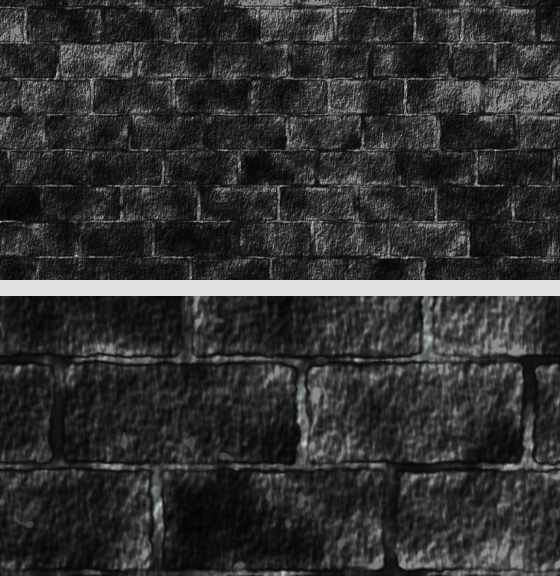
Top: the whole. Bottom: its middle third, enlarged.
A Shadertoy shader for this texture:

```glsl
const vec2 BRICK = vec2(0.2786, 0.1276);     // pitch of one brick, canvas heights
const float TOP_OFFSET = 0.026;              // first bed joint below the top edge
const float FIRST_SHIFT = 0.30;              // joint phase of the first full course
const float COURSE_SHIFT = 0.45;             // extra phase for each course below
const float JOINT_JITTER = 0.08;
const float SHORT_BRICK_CUT = 0.40;          // length lost by the short bricks
const vec2 HALF_JOINT = vec2(0.0085, 0.0058);
const float CORNER = 0.007;
const float WOBBLE = 0.0045;
const float EDGE_ROUGHNESS = 0.004;
const float BRICK_TONE = 0.130;
const float BRICK_VARIATION = 0.95;
const float BLOTCH = 1.25;
const float BROAD_SHADE = 1.1;
const float RELIEF = 0.85;
const float EDGE_WEAR = 0.85;
const vec3 GAP_COLOR = vec3(0.030, 0.031, 0.031);
const vec3 MORTAR_COLOR = vec3(0.46, 0.485, 0.48);
const vec3 CHIP_COLOR = vec3(0.44, 0.445, 0.44);

vec2 hash2(vec2 p) {
    vec3 h = fract(p.xyx * vec3(0.1031, 0.1030, 0.0973));
    h += dot(h, h.yzx + 33.33);
    return fract((h.xx + h.yz) * h.zy);
}

vec2 gradient(vec2 cell) {
    float angle = 6.28319 * hash2(cell).x;
    return vec2(cos(angle), sin(angle));
}

float gradientNoise(vec2 p) {
    vec2 i = floor(p), f = p - i;
    vec2 w = f * f * f * (f * (f * 6.0 - 15.0) + 10.0);
    vec2 e = vec2(0.0, 1.0);
    float low = mix(dot(gradient(i), f), dot(gradient(i + e.yx), f - e.yx), w.x);
    float high = mix(dot(gradient(i + e), f - e), dot(gradient(i + e.yy), f - e.yy), w.x);
    return mix(low, high, w.y);
}

float fbm(vec2 p) {
    float sum = 0.0, amplitude = 1.0;
    for (int i = 0; i < 3; i++) {
        sum += amplitude * gradientNoise(p);
        p = p * 2.03 + 17.7;
        amplitude *= 0.55;
    }
    return sum;
}

// Position of a head joint along its course, in brick lengths
float headJoint(float course, float id) {
    float jitter = JOINT_JITTER * (hash2(vec2(id, course) + 51.0).x - 0.5);
    float cut = course < 2.0 && id > 5.5 ? SHORT_BRICK_CUT : 0.0;
    return id + jitter - cut;
}

float roundedBox(vec2 p, vec2 halfSize, float radius) {
    vec2 q = abs(p) - halfSize + radius;
    return length(max(q, 0.0)) + min(max(q.x, q.y), 0.0) - radius;
}

// Signed distance to the brick face in x, brick identity in yz
vec3 brickWall(vec2 p) {
    float v = (1.0 - p.y - TOP_OFFSET) / BRICK.y;
    float course = floor(v);
    float u = p.x / BRICK.x - FIRST_SHIFT - COURSE_SHIFT * course;
    float id = floor(u) + 1.0;
    if (u < headJoint(course, id)) id -= 1.0;
    if (u < headJoint(course, id)) id -= 1.0;
    float left = headJoint(course, id), right = headJoint(course, id + 1.0);
    vec2 local = vec2(u - 0.5 * (left + right), v - course - 0.5) * BRICK;
    vec2 halfSize = 0.5 * vec2(right - left, 1.0) * BRICK - HALF_JOINT;
    return vec3(roundedBox(local, halfSize, CORNER), id, course);
}

// Rough face with slight upright grooves
float surfaceHeight(vec2 p) {
    return fbm(p * vec2(72.0, 40.0)) + 0.6 * gradientNoise(p * vec2(150.0, 110.0));
}

void mainImage(out vec4 fragColor, in vec2 fragCoord) {
    vec2 p = fragCoord / iResolution.y;
    float pixel = 1.0 / iResolution.y;

    // Uneven courses and ragged edges
    vec2 warp = vec2(gradientNoise(p * 19.0), gradientNoise(p * 15.0 + 40.0));
    vec3 brick = brickWall(p + WOBBLE * warp);
    float d = brick.x + EDGE_ROUGHNESS * fbm(p * 45.0 + 9.0);
    vec2 random = hash2(brick.yz + 23.0);

    // Brick face: blotches, side-lit relief, worn rim
    float height = surfaceHeight(p);
    float relief = height - surfaceHeight(p + vec2(-0.003, 0.004));
    float blotch = fbm(p * 9.0 + 31.0 * random);
    float wear = smoothstep(-0.024, -0.002, d) * smoothstep(-0.2, 0.4, fbm(p * 13.0 + 70.0));
    float broad = gradientNoise(p * 2.2 + 5.0) + 0.6 * gradientNoise(p * 4.7 + 61.0);
    float exposure = BRICK_VARIATION * (random.x - 0.5) + BLOTCH * blotch + 0.35 * height
        + RELIEF * relief + EDGE_WEAR * wear + BROAD_SHADE * broad + 0.45 * (p.y - 0.5);
    vec3 color = vec3(min(BRICK_TONE * exp(exposure), 0.55));

    // Pale chips and specks, denser on worn patches
    float chips = smoothstep(0.42, 0.62, gradientNoise(p * 62.0 + 13.0) + 0.5 * blotch);
    color = mix(color, CHIP_COLOR, 0.5 * chips);

    // Shaded gap of uneven depth, then a patchy mortar ridge inside it
    float depth = smoothstep(-0.35, 0.15, gradientNoise(p * 14.0 + 27.0));
    float gap = smoothstep(-0.002 - pixel, 0.001 + pixel, d);
    color = mix(color, GAP_COLOR, gap * mix(0.55, 1.0, depth));
    float patches = smoothstep(-0.25, 0.28, gradientNoise(p * 6.5 + 90.0) + 0.4 * gradientNoise(p * 37.0));
    float ridge = smoothstep(0.0012 - 0.5 * pixel, 0.0052 + 0.5 * pixel, d);
    vec3 mortar = MORTAR_COLOR * exp(0.35 * height + 0.4 * relief);
    color = mix(color, mortar, ridge * mix(0.1, 1.0, patches));

    fragColor = vec4(clamp(color, 0.0, 1.0), 1.0);
}
```
